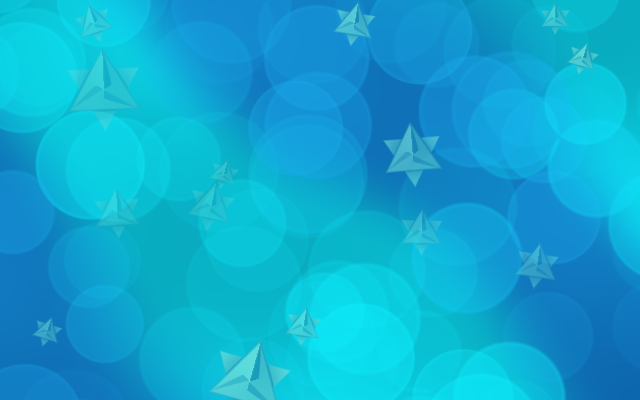
This background is drawn by a Shadertoy shader. Its source:

```glsl
// Overlapping translucent light discs and faceted six-pointed stars on a soft cyan-blue gradient.
#define DISC_COUNT 72
#define STAR_COUNT 14
#define DISC_RADIUS vec2(0.095, 0.150)
#define DISC_ALPHA vec2(0.10, 0.50)
#define STAR_RADIUS vec2(0.036, 0.115)
#define STAR_ALPHA vec2(0.30, 0.90)
#define TEAL vec3(0.03, 0.67, 0.75)
#define CYAN vec3(0.05, 0.94, 1.00)
#define DEEP_BLUE vec3(0.05, 0.40, 0.68)
#define SKY_BLUE vec3(0.10, 0.67, 0.93)
#define FACET_LIGHT vec3(0.46, 0.90, 0.87)
#define FACET_DARK vec3(0.04, 0.50, 0.66)

const float TAU = 6.2831853;

vec4 hash4(float n) {
    return fract(sin(n * vec4(12.99, 78.23, 37.72, 51.17) + 1.3) * 4375.85);
}

// Evenly spread point with jitter, covering the canvas plus a margin
vec2 scatter(float n, float jitter, float margin, float aspect) {
    vec2 cell = fract(n * vec2(0.7549, 0.5698) + jitter * hash4(n + 40.0).xy);
    return cell * (vec2(aspect, 1.0) + 2.0 * margin) - margin;
}

// Broad diagonal bands: 0 is cyan, 1 is blue
float blueness(vec2 p) {
    float warp = 0.35 * sin(5.0 * p.x - 2.0 * p.y) + 0.25 * sin(6.5 * p.y + 2.0 * p.x + 1.0);
    float wave = 0.5 + 0.5 * cos(4.19 * (p.x + p.y - 1.73) + warp);
    return smoothstep(0.15, 0.95, wave);
}

vec3 backdrop(vec2 p) {
    float glow = 0.5 + 0.25 * sin(4.0 * p.x - 5.0 * p.y + 4.2) + 0.25 * sin(7.0 * p.y + 3.0 * p.x);
    vec3 warm = mix(TEAL, CYAN, 0.65 * glow * glow);
    vec3 cool = mix(DEEP_BLUE, SKY_BLUE, 0.35 * glow);
    return mix(warm, cool, blueness(p));
}

// Flat disc with a faintly brighter rim
float discLight(float dist, float radius, float blur) {
    float body = 1.0 - smoothstep(radius - blur, radius + blur, dist);
    float rim = smoothstep(0.90 * radius, radius, dist);
    return body * (0.80 + 0.28 * rim);
}

// Signed distance to an upright triangle with circumradius 1
float triangleDistance(vec2 q) {
    return max(abs(q.x) * 0.866 + q.y * 0.5, -q.y) - 0.5;
}

// Faceted star: colour in rgb, coverage in a
vec4 starFacets(vec2 q, float aa) {
    float front = triangleDistance(q);
    float back = triangleDistance(-q);
    float shape = min(front, back);
    float r = length(q);
    float turn = atan(q.x, q.y) * 3.0 / TAU;
    float side = fract(turn);
    float face = mod(floor(turn), 3.0);

    // Rear points fade inward, front faces differ in brightness
    float frontMask = 1.0 - smoothstep(-aa, aa, front);
    float rearShade = 0.55 + 0.35 * smoothstep(0.4, 1.0, r);
    float frontShade = 0.62 + 0.16 * face + 0.12 * (side - 0.5);
    float shade = mix(rearShade, frontShade, frontMask);

    // Dark slivers taper from the centre to each front point
    float ridge = r * sin(side * TAU / 3.0);
    float inSliver = 1.0 - smoothstep(-aa, aa, ridge - 0.24 * (1.0 - r));
    float nearRidge = 1.0 - step(0.5, side);
    shade = mix(shade, 0.10 + 0.2 * face, 0.85 * inSliver * nearRidge * frontMask);

    // Thin seams along the front edges and pale ridges
    float seam = 1.0 - smoothstep(0.0, 0.03 + aa, abs(front));
    shade -= 0.35 * seam;
    float crest = 1.0 - smoothstep(0.0, 0.02 + aa, abs(ridge));
    shade += 0.25 * crest * frontMask;

    vec3 tint = mix(FACET_DARK, FACET_LIGHT, clamp(shade, 0.0, 1.1));
    return vec4(tint, 1.0 - smoothstep(-aa, aa, shape));
}

void mainImage(out vec4 fragColor, in vec2 fragCoord) {
    vec2 p = fragCoord / iResolution.y;
    float aspect = iResolution.x / iResolution.y;
    float pixel = 1.0 / iResolution.y;
    vec3 color = backdrop(p);

    // Light discs take their hue from the band they sit on
    for (int i = 0; i < DISC_COUNT; i++) {
        float n = float(i) + 1.0;
        vec4 h = hash4(n);
        vec2 center = scatter(n, 0.35, 0.12, aspect);
        float radius = mix(DISC_RADIUS.x, DISC_RADIUS.y, h.x);
        float blur = pixel + 0.004 * h.y;
        float light = discLight(distance(p, center), radius, blur);
        vec3 hue = mix(CYAN, SKY_BLUE, blueness(center) * step(0.08, h.w));
        color = mix(color, hue, light * mix(DISC_ALPHA.x, DISC_ALPHA.y, h.z * h.z));
    }

    // Stars: mostly small, a few large
    for (int i = 0; i < STAR_COUNT; i++) {
        float n = float(i) + 101.0;
        vec4 h = hash4(n);
        vec2 center = scatter(n, 0.2, -0.04, aspect);
        float size = mix(STAR_RADIUS.x, STAR_RADIUS.y, h.x * h.x);
        float angle = 0.8 * (h.y - 0.5);
        float c = cos(angle), s = sin(angle);
        vec2 q = mat2(c, s, -s, c) * (p - center) / size;
        vec4 star = starFacets(q, pixel / size);
        color = mix(color, star.rgb, star.a * mix(STAR_ALPHA.x, STAR_ALPHA.y, h.z));
    }
    fragColor = vec4(color, 1.0);
}
```
